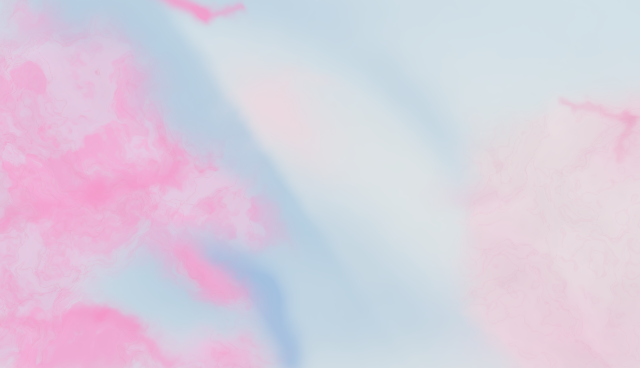
This background is drawn by a WebGL 1 fragment shader. Its source:

```glsl
precision highp float;
// Pastel ink wash: blue diagonal bands over pale grey, a marbled pink
// cloud on the left and a faint rose cloud on the right. Soft ellipses
// and strokes are laid in a domain warped by layered, rotated sines.
uniform vec2 u_resolution;

// Soft rotated ellipse, one at its centre
float blob(vec2 p, vec2 center, vec2 radius, float angle) {
  float c = cos(angle), s = sin(angle);
  vec2 d = p - center;
  vec2 q = vec2(c * d.x + s * d.y, c * d.y - s * d.x) / radius;
  return exp(-dot(q, q));
}

// Soft stroke along a segment
float stroke(vec2 p, vec2 a, vec2 b, float width) {
  vec2 d = b - a;
  float t = clamp(dot(p - a, d) / dot(d, d), 0.0, 1.0);
  float r = length(p - a - d * t) / width;
  return exp(-r * r);
}

// Layered sines, each octave bent by the sum so far
float wisps(vec2 p) {
  float sum = 0.0, gain = 0.5;
  for (int i = 0; i < 6; i++) {
    sum += gain * sin(p.x + 1.7 * sum) * sin(p.y + 1.3);
    p = mat2(1.4, 1.1, -1.1, 1.4) * p + 2.1;
    gain *= 0.6;
  }
  return sum;
}

void main() {
  vec2 p = gl_FragCoord.xy / u_resolution.y;
  p.x *= 1.7415 * u_resolution.y / u_resolution.x;

  // Coarse and fine warps
  vec2 bend = vec2(wisps(p * 7.0), wisps(p.yx * 7.0 + 4.0));
  vec2 curl = vec2(wisps(p * 15.0 + bend * 2.0), wisps(p.yx * 15.0 + 9.0));
  vec2 soft = p + 0.025 * bend;
  vec2 ink = p + 0.04 * bend + 0.03 * curl;

  // Pale ground and the blue bands
  vec3 color = mix(vec3(0.865, 0.89, 0.90), vec3(0.82, 0.875, 0.905),
                   smoothstep(0.55, 1.0, p.y));
  float ridge = dot(soft - vec2(0.53, 0.865), vec2(0.82, 0.573));
  float band = smoothstep(0.03, -0.03, ridge)
             * blob(p, vec2(0.54, 0.66), vec2(0.56, 0.30), -0.95);
  float haze = 0.50 * blob(soft, vec2(0.93, 0.35), vec2(0.30, 0.10), -0.75)
             + 0.50 * blob(soft, vec2(1.18, 0.65), vec2(0.24, 0.07), -0.85)
             + 0.30 * blob(soft, vec2(0.92, 0.88), vec2(0.28, 0.08), -0.5)
             + 0.50 * blob(soft, vec2(0.65, 1.02), vec2(0.40, 0.08), -0.1)
             + 0.45 * blob(soft, vec2(1.10, 0.12), vec2(0.38, 0.13), 0.0)
             + 0.65 * blob(soft, vec2(0.45, 0.22), vec2(0.32, 0.20), 0.0)
             + 0.70 * blob(soft, vec2(0.24, 0.93), vec2(0.20, 0.09), -0.5);
  color = mix(color, vec3(0.715, 0.81, 0.88), clamp(band + haze, 0.0, 1.0));

  // Central rose bloom beside the sharp edge of the band
  float bloom = blob(ink, vec2(0.76, 0.69), vec2(0.17, 0.085), -0.85)
              + 0.35 * blob(ink, vec2(0.88, 0.77), vec2(0.07, 0.03), -0.3);
  color = mix(color, vec3(0.925, 0.845, 0.875), 0.9 * min(bloom, 1.0));

  // Right rose cloud with a ragged left and upper border
  float coast = 1.26 + 0.13 * smoothstep(0.2, 0.0, p.y);
  float roof = 0.66 + 0.08 * smoothstep(1.4, 1.55, p.x);
  float rose = smoothstep(-0.03, 0.06, ink.x - coast)
             * smoothstep(0.06, -0.08, ink.y - roof);
  color = mix(color, vec3(0.90, 0.855, 0.875), rose);
  float blush = 0.45 * blob(ink, vec2(1.57, 0.08), vec2(0.22, 0.13), 0.2)
              + 0.25 * blob(ink, vec2(1.38, 0.30), vec2(0.12, 0.16), 0.0)
              + 0.25 * blob(ink, vec2(1.29, 0.49), vec2(0.12, 0.04), 0.0)
              + 0.35 * blob(ink, vec2(1.72, 0.62), vec2(0.10, 0.12), 0.0);
  color = mix(color, vec3(0.93, 0.73, 0.84), blush);

  // Deep blue stroke under the lower pink
  float deep = stroke(soft, vec2(0.60, 0.30), vec2(0.71, 0.21), 0.05)
             + stroke(soft, vec2(0.71, 0.21), vec2(0.78, 0.03), 0.045);
  color = mix(color, vec3(0.61, 0.73, 0.87), 0.75 * min(deep, 1.0));

  // Left pink cloud, built from overlapping lobes
  float lobes = blob(ink, vec2(0.06, 0.74), vec2(0.32, 0.20), -0.2)
              + 0.6 * blob(ink, vec2(0.28, 0.78), vec2(0.13, 0.13), -0.9)
              + blob(ink, vec2(0.18, 0.50), vec2(0.42, 0.14), 0.1)
              + blob(ink, vec2(0.46, 0.51), vec2(0.20, 0.09), -0.55)
              + 0.6 * blob(ink, vec2(0.67, 0.41), vec2(0.16, 0.07), -0.6)
              + 0.9 * blob(ink, vec2(0.56, 0.24), vec2(0.16, 0.07), -0.6)
              + 1.2 * blob(ink, vec2(0.02, 0.27), vec2(0.33, 0.20), 0.1)
              + blob(ink, vec2(0.20, 0.05), vec2(0.46, 0.09), -0.12)
              + 0.8 * blob(ink, vec2(0.61, 0.03), vec2(0.09, 0.06), 0.0)
              + 0.5 * blob(ink, vec2(0.08, 0.99), vec2(0.10, 0.05), -0.5)
              - 0.4 * blob(ink, vec2(0.39, 0.20), vec2(0.13, 0.07), 0.0);
  float cloud = smoothstep(0.1, 1.1, lobes);
  float marble = wisps(ink * vec2(8.0, 13.0) + 1.5 * curl);
  vec3 pink = mix(vec3(0.89, 0.785, 0.88), vec3(0.945, 0.675, 0.835),
                  smoothstep(-0.5, 0.5, marble));
  color = mix(color, pink, cloud);

  // Saturated streaks
  float hot = 0.5 * stroke(ink, vec2(0.0, 0.40), vec2(0.25, 0.48), 0.03)
            + 0.6 * stroke(ink, vec2(0.25, 0.48), vec2(0.48, 0.56), 0.04)
            + 0.5 * stroke(ink, vec2(0.0, 0.14), vec2(0.27, 0.11), 0.017)
            + 0.6 * stroke(ink, vec2(0.27, 0.11), vec2(0.47, 0.02), 0.02)
            + 0.9 * stroke(soft, vec2(0.43, 1.01), vec2(0.54, 0.97), 0.02)
            + 0.6 * stroke(ink, vec2(0.54, 0.97), vec2(0.63, 0.98), 0.018)
            + 0.35 * blob(ink, vec2(0.53, 0.28), vec2(0.08, 0.05), -0.6)
            + 0.5 * blob(ink, vec2(0.62, 0.03), vec2(0.06, 0.04), 0.0);
  color = mix(color, vec3(0.965, 0.59, 0.79), 0.85 * min(hot, 1.0));

  // Long thin filaments inside both clouds, at two scales
  float vein = exp(-30.0 * abs(wisps(p * vec2(5.0, 9.0) + 2.0 * bend)))
             + exp(-18.0 * abs(wisps(ink * 17.0 + 2.0 * bend) - 0.1));
  float branch = stroke(ink, vec2(1.56, 0.73), vec2(1.71, 0.65), 0.014)
               + stroke(ink, vec2(1.70, 0.68), vec2(1.71, 0.57), 0.012);
  float threads = 0.25 * vein * (cloud + 0.45 * rose) + 0.3 * branch;
  color = mix(color, vec3(0.92, 0.61, 0.76), min(threads, 0.6));
  color += 0.012 * curl.x * (0.4 + cloud + rose);
  gl_FragColor = vec4(color, 1.0);
}
```
